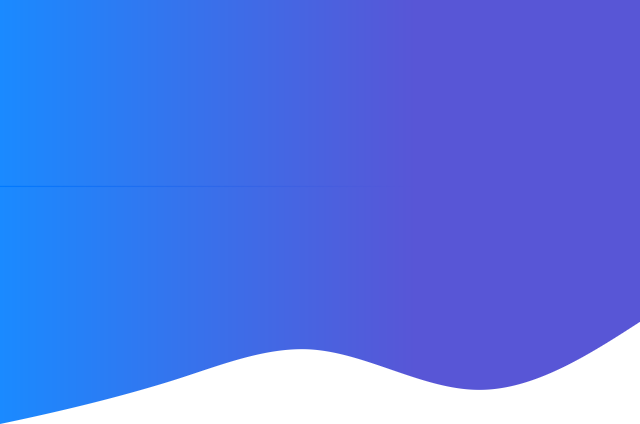
Give the GLSL for this background, as a Shadertoy shader.

```glsl
const vec3 SKY_BLUE = vec3(0.102, 0.541, 1.0);
const vec3 DEEP_BLUE = vec3(0.0, 0.478, 1.0);
const vec3 VIOLET = vec3(0.345, 0.337, 0.839);
const vec3 WHITE = vec3(1.0);

// Each knot holds position x, height y and slope z
float hermite(vec3 a, vec3 b, float x) {
    float span = b.x - a.x;
    float t = clamp((x - a.x) / span, 0.0, 1.0);
    float s = 1.0 - t;
    return a.y * s * s * (1.0 + 2.0 * t) + b.y * t * t * (3.0 - 2.0 * t)
         + span * t * s * (a.z * s - b.z * t);
}

float waveHeight(float x) {
    vec3 knots[5] = vec3[5](
        vec3(0.0, 0.0, 0.316),
        vec3(0.260, 0.098, 0.46),
        vec3(0.472, 0.1765, 0.0),
        vec3(0.749, 0.0805, 0.0),
        vec3(1.0, 0.241, 0.98));
    float height = 0.0;
    for (int i = 0; i < 4; i++) {
        if (x >= knots[i].x) height = hermite(knots[i], knots[i + 1], x);
    }
    return height;
}

// Antialiased coverage from a signed distance
float coverage(float dist, float pixel) {
    return clamp(0.5 - dist / pixel, 0.0, 1.0);
}

vec3 sweep(vec3 from, vec3 to, float x, float end) {
    return mix(from, to, clamp(x / end, 0.0, 1.0));
}

void mainImage(out vec4 fragColor, in vec2 fragCoord) {
    vec2 uv = fragCoord / iResolution.xy;
    float aspect = iResolution.x / iResolution.y;
    float pixel = 1.0 / iResolution.y;
    float gradientEnd = 0.65;

    // Horizontal gradient
    vec3 color = sweep(SKY_BLUE, VIOLET, uv.x, gradientEnd);

    // Thin seam that fades into the violet
    vec3 seamColor = sweep(DEEP_BLUE, VIOLET, uv.x, gradientEnd);
    float seam = coverage(abs(uv.y - 0.5603) - 0.00147, pixel);
    color = mix(color, seamColor, seam);

    // White wave along the bottom
    float height = waveHeight(uv.x);
    float slope = (waveHeight(uv.x + 0.001) - waveHeight(uv.x - 0.001)) / (0.002 * aspect);
    float wave = coverage((uv.y - height) / sqrt(1.0 + slope * slope), pixel);
    color = mix(color, WHITE, wave);

    fragColor = vec4(color, 1.0);
}
```
